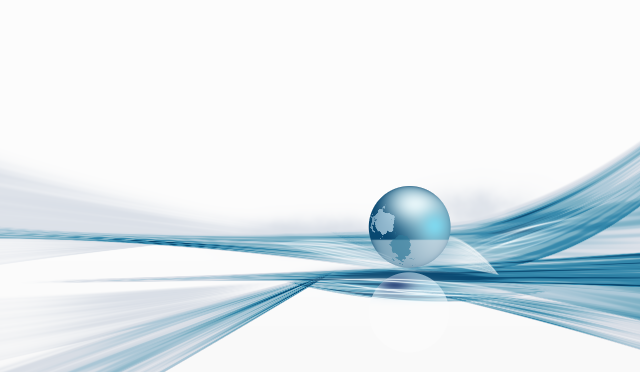
Reproduce this background procedurally as a WebGL 2 fragment shader.

```glsl
#version 300 es
precision highp float;
// Glass globe resting on sweeping blue ribbons of light over a white floor.
uniform vec2 u_resolution;
out vec4 outColor;

const vec3 PAPER = vec3(0.987), MIST = vec3(0.86, 0.88, 0.91), SKY = vec3(0.68, 0.79, 0.85);
const vec3 AQUA = vec3(0.48, 0.69, 0.77), TEAL = vec3(0.2, 0.53, 0.67);
const vec3 DEEP = vec3(0.03, 0.28, 0.44), NAVY = vec3(0.02, 0.13, 0.38);

vec2 hashGradient(vec2 cell) {
  float angle = 6.2832 * fract(sin(dot(cell, vec2(127.1, 311.7))) * 4375.85);
  return vec2(cos(angle), sin(angle));
}

float gradientNoise(vec2 p) {
  vec2 i = floor(p), f = fract(p), e = vec2(1, 0), u = f * f * (3.0 - 2.0 * f);
  float low = mix(dot(hashGradient(i), f), dot(hashGradient(i + e), f - e), u.x);
  float high = mix(dot(hashGradient(i + e.yx), f - e.yx), dot(hashGradient(i + 1.0), f - 1.0), u.x);
  return mix(low, high, u.y);
}

float fbm(vec2 p) {
  float sum = 0.0, gain = 0.6;
  for (int i = 0; i < 4; i++) { sum += gain * gradientNoise(p); p = p * 2.1 + 7.3; gain *= 0.5; }
  return sum;
}

// Parabola with heights y at the stations k.
float parabola(float x, vec3 k, vec3 y) {
  float slope = (y.y - y.x) / (k.y - k.x);
  float bend = ((y.z - y.y) / (k.z - k.y) - slope) / (k.z - k.x);
  return y.x + (x - k.x) * (slope + bend * (x - k.y));
}

float along(float x, vec3 k, vec3 v) {
  return mix(mix(v.x, v.y, smoothstep(k.x, k.y, x)), v.z, smoothstep(k.y, k.z, x));
}

float blob(vec2 p, vec2 center, vec2 size) {
  vec2 d = (p - center) / size;
  return exp(-dot(d, d));
}

// Light passed by a streaked band; feather softens its upper edge.
float ribbon(vec2 p, vec3 k, vec3 top, vec3 bottom, vec3 ink, float feather, float streak) {
  float up = parabola(p.x, k, top) - p.y, down = p.y - parabola(p.x, k, bottom);
  float t = down / max(up + down, 0.004);
  float mask = smoothstep(-0.003, 0.003, down) * smoothstep(-0.003, feather, up);
  float fibre = gradientNoise(vec2(t * 7.0 + top.x * 40.0, p.x * 1.3))
              + 0.6 * gradientNoise(vec2(t * 21.0, p.x * 1.7 + 5.0));
  float rim = exp(-abs(down) / 0.003) + exp(-abs(up) / 0.003) * step(feather, 0.02);
  return 1.0 - clamp(mask * along(p.x, k, ink) * (0.85 + streak * fibre + 0.35 * rim), 0.0, 0.97);
}

float stroke(vec2 p, vec3 k, vec3 y, float width) {
  float d = abs(p.y - parabola(p.x, k, y)) / width;
  return (exp(-d * d) + 0.25 * exp(-d / 4.0)) * along(p.x, k, vec3(0, 1, 0));
}

vec3 inkColor(float a) {
  vec3 shades[5] = vec3[5](MIST, SKY, AQUA, TEAL, DEEP), c = PAPER;
  for (int i = 0; i < 5; i++) c = mix(c, shades[i], smoothstep(0.0, 1.0, a * 5.3 - float(i)));
  return c;
}

// q is the place on the unit disc.
vec3 globeColor(vec2 q) {
  float z = sqrt(max(1.0 - dot(q, q), 0.0));
  vec3 c = mix(DEEP, AQUA, smoothstep(-0.75, 0.45, q.x + 0.5 * q.y));
  c = mix(c, vec3(0.93, 0.98, 0.99), 0.95 * blob(q, vec2(0.15, 0.58), vec2(0.62, 0.42)));
  c = mix(c, vec3(0.5, 0.87, 0.96), 0.85 * blob(q, vec2(0.62, 0.02), vec2(0.3)));
  float rough = 0.9 * fbm(q * 3.2 / (0.5 + 0.5 * z));
  float west = blob(q, vec2(-0.68, 0.1), vec2(0.3, 0.38)) + rough;
  c = mix(c, SKY * 1.08, 0.75 * smoothstep(0.5, 0.58, west));
  c = mix(c, mix(MIST, AQUA, 0.35 - 0.3 * q.x), 0.8 * smoothstep(-0.29, -0.34, q.y));
  float south = blob(q, vec2(-0.2, -0.5), vec2(0.32, 0.42)) + rough;
  c = mix(c, TEAL * 0.9, 0.65 * smoothstep(0.5, 0.58, south));
  return mix(c, DEEP, pow(1.0 - z, 2.5) * (0.35 + 0.5 * smoothstep(-0.4, 0.6, q.y - q.x)));
}

void main() {
  vec2 p = gl_FragCoord.xy / u_resolution * vec2(1.72, 1);
  vec3 L = vec3(0, 0.45, 1), R = vec3(1.2, 1.42, 1.72), M = vec3(0.8, 1.05, 1.36);

  // Left ribbons, then the middle, then the right.
  float clear = ribbon(p, L, vec3(0.62, 0.49, 0.38), vec3(0.365, 0.35, 0.3), vec3(0.2, 0.25, 0.1), 0.14, 0.35);
  clear *= ribbon(p, L, vec3(0.395, 0.372, 0.385), vec3(0.358, 0.34, 0.28), vec3(0.35, 0.62, 0.4), 0.02, 1.1);
  clear *= ribbon(p, L, vec3(0.37, 0.345, 0.31), vec3(0.288, 0.345, 0.395), vec3(0.09, 0.2, 0), 0.01, 0.3);
  clear *= ribbon(p, L, vec3(0.245, 0.256, 0.278), vec3(0.235, 0.244, 0.245), vec3(0, 0.3, 0.75), 0.006, 0.7);
  L.z = 0.84;
  clear *= ribbon(p, L, vec3(0.203, 0.226, 0.257), vec3(0.03, 0.14, 0.25), vec3(0.06, 0.2, 0), 0.01, 0.5);
  clear *= ribbon(p, L, vec3(0.02, 0.155, 0.258), vec3(-0.25, 0.005, 0.235), vec3(0.2, 0.42, 0.75), 0.02, 0.9);
  clear *= ribbon(p, M, vec3(0.25, 0.278, 0.25), vec3(0.235, 0.195, 0.2), vec3(0.5, 0.82, 0.3), 0.015, 1.0);
  clear *= ribbon(p, R, vec3(0.395, 0.46, 0.625), vec3(0.275, 0.295, 0.445), vec3(0.15, 0.7, 0.42), 0.03, 0.9);
  clear *= ribbon(p, R, vec3(0.36, 0.42, 0.55), vec3(0.3, 0.37, 0.5), vec3(0, 0.5, 0.1), 0.03, 0.8);
  clear *= ribbon(p, R, vec3(0.275, 0.276, 0.268), vec3(0.25, 0.235, 0.21), vec3(0.5, 0.25, 0.16), 0.01, 0.6);
  clear *= ribbon(p, R, vec3(0.225, 0.205, 0.168), vec3(0.2, 0.145, 0.06), vec3(0.5, 0.62, 0.26), 0.015, 0.9);
  // Smoke and the dark core.
  float smoke = blob(p, vec2(1.3, 0.43), vec2(0.16, 0.07)) + blob(p, vec2(0.85, 0.37), vec2(0.2, 0.05));
  clear *= 1.0 - smoke * (0.15 + 0.16 * fbm(p * 7.0));
  clear *= 1.0 - 0.75 * blob(p, vec2(1.08, 0.255), vec2(0.17, 0.022));
  vec3 color = inkColor(1.0 - clear) - 0.012 * smoothstep(0.35, 0.0, p.y);

  // Reflection on the floor.
  float edge = 0.11 * u_resolution.y;
  vec2 m = (p - vec2(1.099, 0.16)) / 0.108, q = (p - vec2(1.101, 0.39)) / 0.11;
  float mirror = clamp((1.0 - length(m)) * edge + 0.5, 0.0, 1.0);
  color = mix(color, mix(PAPER, SKY * 1.15, 0.7 * smoothstep(0.1, 0.8, m.y)), mirror * 0.6);
  color = mix(color, NAVY, 0.85 * mirror * blob(m, vec2(-0.35, 0.68), vec2(0.4, 0.2)));

  // White veils, then the globe.
  float veil = ribbon(p, M, vec3(0.385, 0.3, 0.27), vec3(0.3, 0.275, 0.262), vec3(0, 0.55, 0), 0.02, 0.5);
  veil *= ribbon(p, vec3(1.17, 1.27, 1.34), vec3(0.37, 0.335, 0.262), vec3(0.29, 0.275, 0.262), vec3(0.2, 0.75, 0.7), 0.005, 0.3);
  color = mix(PAPER, color, veil);
  color = mix(color, globeColor(q), clamp((1.0 - length(q)) * edge + 0.5, 0.0, 1.0));

  // Fine bright threads.
  float thread = 0.0;
  for (int i = 0; i < 6; i++) {
    float s = float(i) / 5.0, wave = 0.03 * sin(s * 12.0);
    thread += 0.6 * stroke(p, vec3(0.78, 1.0 + 0.12 * s, 1.45), vec3(0.26 - 0.04 * s, 0.225 + wave, 0.2), 0.002);
    thread += 0.4 * stroke(p, vec3(0.7, 0.9, 1.12), vec3(0.33 + 0.03 * s, 0.35 - 0.04 * s, 0.27), 0.002);
    thread += 0.4 * stroke(p, vec3(1.2, 1.4, 1.6), vec3(0.28 + 0.06 * s, 0.36 + wave, 0.42), 0.003);
  }
  outColor = vec4(mix(color, vec3(0.96, 0.99, 1), min(thread, 0.85)), 1);
}
```
